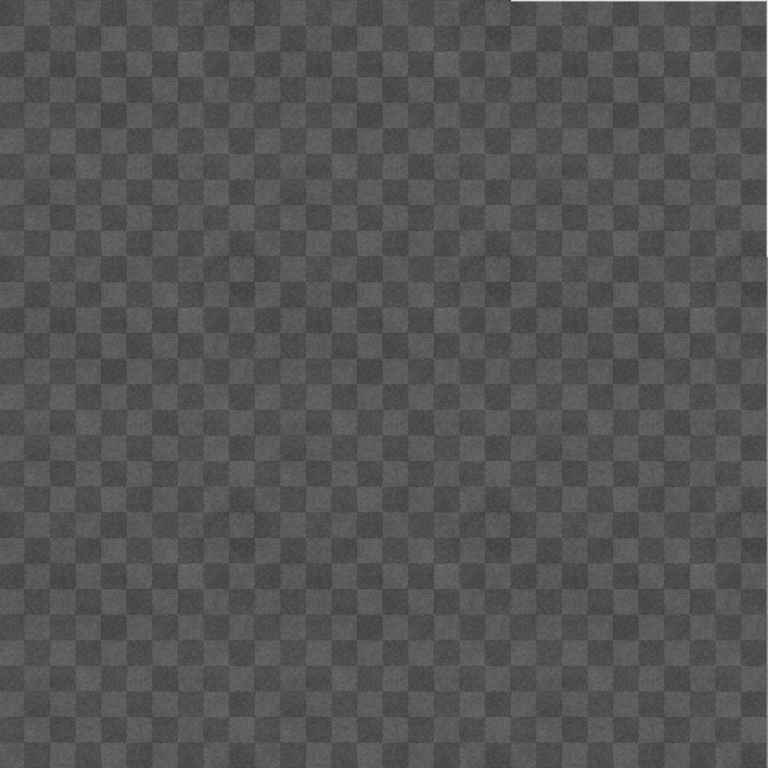
Write a WebGL 1 fragment shader that draws this pattern.

```glsl
precision highp float;
// Dark grey checkerboard of worn, grainy leather squares, 30 by 30, with thin pale border lines.

uniform vec2 u_resolution;

float hash(vec2 p) {
  vec3 q = fract(p.xyx * 0.1031);
  q += dot(q, q.yzx + 33.33);
  return fract((q.x + q.y) * q.z);
}

// Value noise that wraps after the given whole number of lattice cells.
float wrappedNoise(vec2 p, float period) {
  vec2 i = floor(p);
  vec2 f = fract(p);
  f = f * f * (3.0 - 2.0 * f);
  vec2 a = mod(i, period);
  vec2 b = mod(i + 1.0, period);
  return mix(mix(hash(a), hash(vec2(b.x, a.y)), f.x),
             mix(hash(vec2(a.x, b.y)), hash(b), f.x), f.y);
}

// Noise in square units, repeating every ten squares; centred on zero.
float wear(vec2 p, float scale) {
  return wrappedNoise(p * scale, 10.0 * scale) - 0.5;
}

void main() {
  vec2 uv = gl_FragCoord.xy / u_resolution;
  vec2 pixel = 1.0 / u_resolution;
  vec2 p = uv * 30.0 + vec2(0.05, 0.01);

  // Nearly straight square edges
  vec2 q = p + 0.012 * vec2(wear(p, 6.0), wear(p + 3.7, 6.0));
  vec2 cell = floor(q);
  vec2 edge = 0.5 - abs(fract(q) - 0.5);

  // Smooth checker: the sign flips from square to square and fades at the edges
  vec2 flip = (1.0 - 2.0 * mod(cell, 2.0)) * clamp(edge / (15.0 * pixel), 0.0, 1.0);
  float checker = 0.5 + 0.5 * flip.x * flip.y;
  float grey = mix(0.299, 0.357, checker);

  // Tone of each square, soft blotches and fine grain
  grey += 0.014 * (hash(mod(cell, 10.0) + 17.0) - 0.5);
  grey += 0.024 * wear(p, 0.5) + 0.024 * wear(p, 1.5) + 0.014 * wear(p, 4.0);
  grey += 0.024 * wear(p, 9.0) + 0.060 * wear(p, 17.0);

  // Broken seams: dark scuffs with a few pale flecks
  float seam = 1.0 - smoothstep(0.0, 0.06, min(edge.x, edge.y));
  grey += seam * (0.05 * wear(p + 5.3, 12.0) - 0.008);

  // A faint joint on the left of each block of ten squares
  float joint = abs(fract(p.x / 10.0 + 0.5) - 0.5) * 10.0;
  grey -= 0.012 * (1.0 - smoothstep(0.0, 0.07, joint));

  // Pale lines along the top right and the right side
  vec2 line = clamp((uv + 0.5 * pixel - 1.0 + 0.0018) / pixel, 0.0, 1.0);
  float top = line.y * step(0.666, uv.x);
  float side = line.x * mix(0.4, 1.0, step(0.666, uv.y));
  grey = mix(grey, 0.88, max(top, side));

  gl_FragColor = vec4(vec3(grey), 1.0);
}
```
